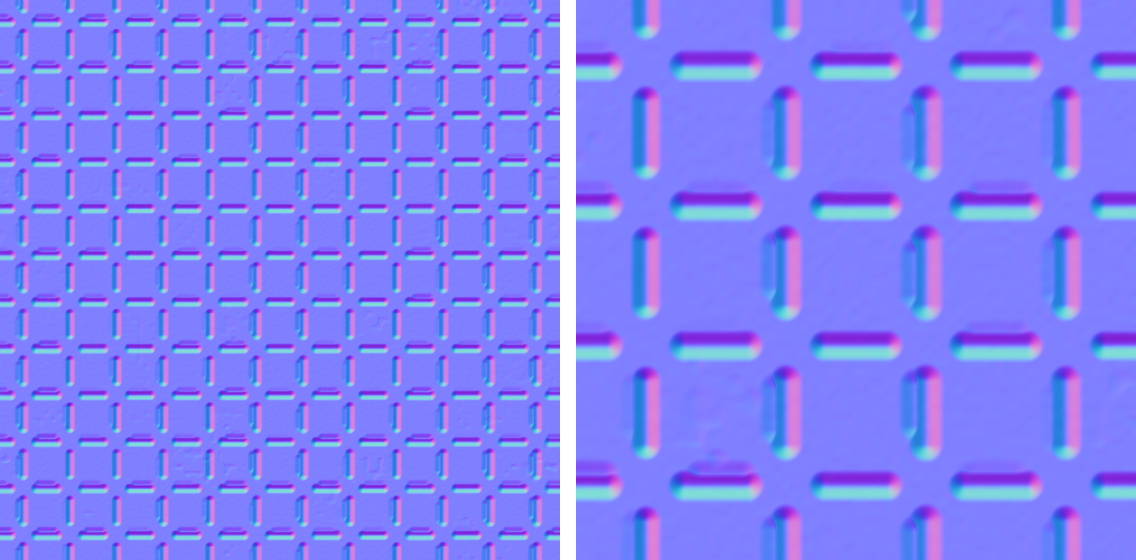
Left: the whole. Right: its middle third, enlarged.
Give the GLSL for this texture map, as a WebGL 2 fragment shader.

```glsl
#version 300 es
precision highp float;
// Tangent-space normal map of a raised tread plate: a 12 x 12 lattice of short
// rounded bars, alternately upright and level, with worn shoulders and fine grain.
// A wrapping height field is built first, then differentiated into a normal.

#define CELLS 12.0         // repeats across and down
#define HALF_LENGTH 0.228  // half length of a bar's spine, in cells
#define BAR_WIDTH 0.118    // radius of a bar, in cells
#define BAR_HEIGHT 0.082   // crest height, in cells
#define SHOULDER 0.55      // height of the worn shoulder beside a bar
#define CHIPS 0.012        // height of scattered chips
#define GRAIN 0.0018       // height of the surface grain
#define STEP 0.018         // differencing distance, in cells

const float TAU = 6.2831853;

uniform vec2 u_resolution;
out vec4 fragColor;

float hash(vec2 p) {
    return fract(sin(dot(p, vec2(12.9898, 78.233))) * 43758.5453);
}

// Value noise with 'scale' lattice steps per cell, wrapping at the canvas edge
float wrapNoise(vec2 p, float scale) {
    p *= scale;
    vec2 i = floor(p), f = fract(p);
    f = f * f * (3.0 - 2.0 * f);
    float period = CELLS * scale;
    vec2 a = mod(i, period), b = mod(i + 1.0, period);
    return mix(mix(hash(a), hash(vec2(b.x, a.y)), f.x),
               mix(hash(vec2(a.x, b.y)), hash(b), f.x), f.y);
}

// Rounded crest around a spine lying along x
float ridge(vec2 q, float halfLength, float width) {
    q.x -= clamp(q.x, -halfLength, halfLength);
    return 1.0 - smoothstep(0.0, 1.0, length(q) / width);
}

// One bar; q.x runs along it, positive q.y is its worn side
float bar(vec2 q, vec2 id, float seed, float wearZone) {
    id = mod(id, CELLS);
    float columnRnd = hash(vec2(id.x, seed));
    float barRnd = hash(id + seed);
    float width = BAR_WIDTH * mix(0.9, 1.06, columnRnd);
    float crest = ridge(q, HALF_LENGTH, width) * mix(0.92, 1.05, barRnd);

    // Lower, shorter shoulder that shows on some columns more than others
    float wear = smoothstep(0.25, 1.0, 0.6 * columnRnd + 0.4 * barRnd + 0.3 * wearZone);
    vec2 offset = vec2(0.12 * (barRnd - 0.5), 0.075);
    float shoulder = ridge(q - offset, HALF_LENGTH * 0.65, BAR_WIDTH);
    return max(crest, shoulder * SHOULDER * wear);
}

// Height of the plate at p, measured in cells
float plateHeight(vec2 p) {
    float wearZone = 0.5 + 0.5 * cos(TAU * (p.y / CELLS - 0.12));

    // Level bars lie between columns, upright bars between rows
    vec2 levelId = floor(p + vec2(0.5, 0.0));
    vec2 levelPos = p - levelId - vec2(0.0, 0.53);
    vec2 uprightId = floor(p + vec2(0.0, 0.45));
    vec2 uprightPos = p - uprightId - vec2(0.5, 0.05);
    float bars = max(bar(levelPos, levelId, 3.7, wearZone),
                     bar(vec2(uprightPos.y, -uprightPos.x), uprightId, 8.3, 0.5 * wearZone));

    // Sparse chips in patches, then grain over everything
    float patches = smoothstep(0.6, 0.9, wrapNoise(p, 1.0)) * mix(0.4, 1.0, wearZone);
    float chips = smoothstep(0.6, 1.0, wrapNoise(p, 7.0)) * patches;
    float grain = wrapNoise(p, 16.0) - 0.5;
    return BAR_HEIGHT * bars + CHIPS * chips + GRAIN * grain;
}

void main() {
    vec2 p = gl_FragCoord.xy / u_resolution * CELLS;

    // Central differences give the slope
    vec2 e = vec2(STEP, 0.0);
    vec2 slope = vec2(plateHeight(p + e.xy) - plateHeight(p - e.xy),
                      plateHeight(p + e.yx) - plateHeight(p - e.yx)) / (2.0 * STEP);

    // Red points right, green points down the canvas, blue points outward
    vec3 normal = normalize(vec3(-slope.x, slope.y, 1.0));
    fragColor = vec4(0.5 + 0.5 * normal, 1.0);
}
```
